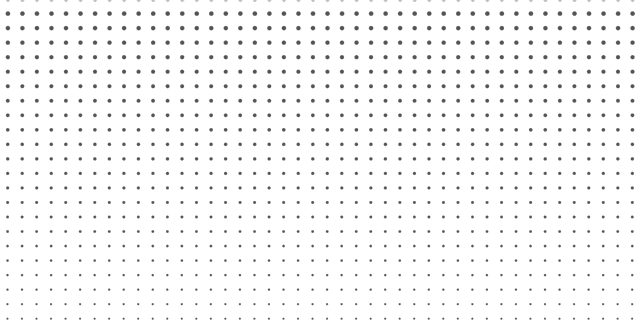
Reproduce this pattern procedurally as a WebGL 2 fragment shader.

```glsl
#version 300 es
precision highp float;

#define SPACING 0.0454
#define FIRST_DOT vec2(0.0247, 0.0425)
#define ROW_DRIFT 0.00007
#define TOP_RADIUS 0.0070
#define RADIUS_STEP 0.00019
#define MIN_RADIUS 0.0024
#define EDGE_SOFTNESS 1.15
#define TOP_MARGIN 0.002
#define INK vec3(0.33)
#define PAPER vec3(1.0)

uniform vec2 u_resolution;
out vec4 fragColor;

// Signed distance to the nearest dot; dots shrink row by row going down.
float dotGrid(vec2 p) {
    vec2 grid = (p - FIRST_DOT) / SPACING;
    float row = floor(grid.y + 0.5);

    // Each row sits slightly further left than the one above.
    grid.x += row * ROW_DRIFT / SPACING;
    vec2 cell = vec2(floor(grid.x + 0.5), row);

    float radius = max(TOP_RADIUS - RADIUS_STEP * row, MIN_RADIUS);
    return length(grid - cell) * SPACING - radius;
}

void main() {
    // Height units, measured from the upper left corner.
    float pixel = 1.0 / u_resolution.y;
    vec2 p = vec2(gl_FragCoord.x, u_resolution.y - gl_FragCoord.y) * pixel;

    // Soft edge a little wider than one pixel.
    float coverage = clamp(0.5 - dotGrid(p) / (EDGE_SOFTNESS * pixel), 0.0, 1.0);

    // Blank strip that trims the uppermost row.
    coverage *= clamp((p.y - TOP_MARGIN) / pixel + 0.5, 0.0, 1.0);
    fragColor = vec4(mix(PAPER, INK, coverage), 1.0);
}
```
